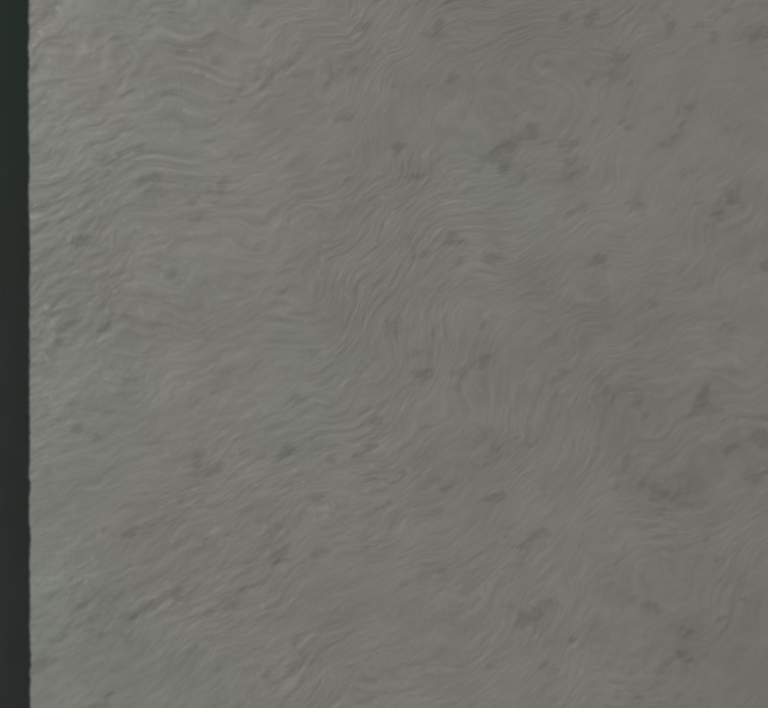
Write a WebGL 1 fragment shader that draws this texture.

```glsl
precision highp float;
// Worn grey stone slab with faint slanted grain beside a dark strip on the left.
uniform vec2 u_resolution;

const vec3 WARM_GREY = vec3(0.452, 0.437, 0.418);
const vec3 COOL_GREY = vec3(0.467, 0.475, 0.452);
const vec3 STRIP_DARK = vec3(0.165, 0.175, 0.168);
const vec3 STRIP_GREEN = vec3(0.150, 0.180, 0.160);
const float STRIP_WIDTH = 0.0415;

float hash(vec2 cell) {
  vec3 q = fract(vec3(cell.xyx) * 0.1031);
  q += dot(q, q.yzx + 33.33);
  return fract((q.x + q.y) * q.z);
}

// Smooth value noise, 0 to 1
float noise(vec2 p) {
  vec2 cell = floor(p);
  vec2 f = fract(p);
  f = f * f * f * (f * (f * 6.0 - 15.0) + 10.0);
  float low = mix(hash(cell), hash(cell + vec2(1.0, 0.0)), f.x);
  float high = mix(hash(cell + vec2(0.0, 1.0)), hash(cell + vec2(1.0, 1.0)), f.x);
  return mix(low, high, f.y);
}

// Layered noise, centred on zero
float fbm(vec2 p) {
  float sum = 0.0;
  float weight = 0.5;
  for (int i = 0; i < 4; i++) {
    sum += weight * (noise(p) - 0.5);
    p = mat2(0.8, 0.6, -0.6, 0.8) * p * 2.03 + 17.3;
    weight *= 0.52;
  }
  return sum;
}

vec2 rotate(vec2 p, float angle) {
  float c = cos(angle);
  float s = sin(angle);
  return vec2(c * p.x + s * p.y, c * p.y - s * p.x);
}

// Height of the slanted fibres
float grainHeight(vec2 p, float angle) {
  vec2 warped = p + 0.012 * vec2(fbm(p * 14.0), fbm(p * 14.0 + 40.0));
  vec2 q = rotate(warped, angle);
  return fbm(q * vec2(34.0, 88.0) + 60.0);
}

// Fibres lit from the upper left
float relief(vec2 p, float angle) {
  vec2 toLight = vec2(-0.0028, 0.0040);
  return grainHeight(p, angle) - grainHeight(p + toLight, angle);
}

vec3 slab(vec2 p, vec2 uv) {
  // Broad light and slow shifts of hue
  float cool = 0.80 - 0.85 * uv.x + 1.1 * fbm(p * 4.0 + 5.0);
  vec3 color = mix(WARM_GREY, COOL_GREY, clamp(cool, 0.0, 1.0));
  float corner = exp(-3.5 * length((uv - vec2(0.0, 1.0)) * vec2(1.0, 0.8)));
  float light = 0.012 * (0.5 - uv.x) + 0.040 * corner;
  light += 0.014 * smoothstep(0.6, 1.0, uv.x) * uv.y;

  // Soft blotches and sparse dark smudges
  vec2 slanted = rotate(p, 0.5);
  light += 0.034 * fbm(p * 9.0 + 80.0);
  light += 0.036 * fbm(slanted * vec2(19.0, 32.0) + 120.0);
  float smudge = fbm(slanted * vec2(24.0, 40.0) + 200.0);
  light -= 0.042 * smoothstep(0.13, 0.36, smudge);

  // Grain is crisper at the upper left and fades to the right
  float patches = smoothstep(-0.25, 0.25, fbm(p * 6.0 + 30.0));
  float strength = (0.55 + 0.6 * patches) * mix(1.15, 0.55, uv.x) + 0.9 * corner;
  float angle = 0.55 + 0.5 * fbm(p * 2.5 + 150.0);
  light += strength * 0.075 * relief(p, angle);
  light += strength * 0.020 * grainHeight(p + 3.0, angle);

  // Small pale flecks
  float fleck = noise(rotate(p, 0.6) * vec2(75.0, 140.0) + 300.0);
  light += 0.022 * strength * smoothstep(0.86, 1.0, fleck);
  return color + light;
}

vec3 strip(vec2 p, vec2 uv) {
  vec3 color = mix(STRIP_DARK, STRIP_GREEN, smoothstep(0.4, 1.0, uv.y));
  float across = p.x / STRIP_WIDTH;
  return color + 0.012 * (0.5 - across) + 0.012 * fbm(p * vec2(60.0, 12.0));
}

void main() {
  vec2 uv = gl_FragCoord.xy / u_resolution;
  vec2 p = gl_FragCoord.xy / u_resolution.y;

  // Slightly ragged border between strip and slab
  float edge = STRIP_WIDTH + 0.004 * fbm(vec2(p.y * 45.0, 9.0)) - 0.002 * (uv.y - 0.5);
  float onSlab = smoothstep(edge - 0.0032, edge + 0.0032, p.x);
  vec3 color = mix(strip(p, uv), slab(p, uv), onSlab);
  gl_FragColor = vec4(color, 1.0);
}
```
